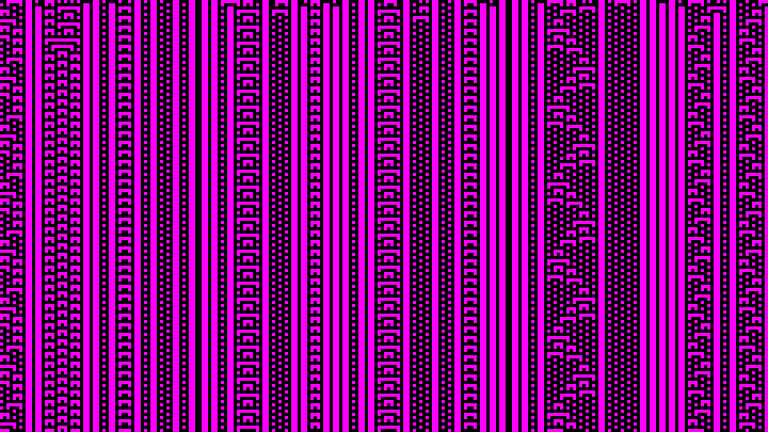
Write a WebGL 1 fragment shader that draws this pattern.

```glsl
precision highp float;
// Elementary cellular automaton (rule 73) growing downward from a random top row.

uniform vec2 u_resolution;

#define ROWS 135            // generations down the canvas
#define QUADS 8             // simulated window, in groups of four cells
#define WALL_SPACING 20.0   // cells per block; each block holds one sure wall
#define WALL_JITTER 9.0     // range of wall offsets inside a block
#define DENSITY 0.5         // share of live cells in the top row
#define CELL_SEED 3.7
#define WALL_SEED 41.3
#define LIVE_COLOR vec3(1.0, 0.0, 1.0)
#define DEAD_COLOR vec3(0.0)

float hash(float n, float seed) {
  return fract(sin(n * 12.9898 + seed * 78.233) * 43758.5453);
}

// First cell of the stable 0110 wall in a block.
float wallStart(float block) {
  return block * WALL_SPACING + floor(hash(block, WALL_SEED) * WALL_JITTER);
}

// Top row: random cells, with one wall per block.
float firstRow(float x) {
  float d = x - wallStart(floor(x / WALL_SPACING));
  if (d > -0.5 && d < 3.5) return step(abs(d - 1.5), 1.0);
  return step(hash(x, CELL_SEED), DENSITY);
}

// Rule 73: live after 000, 011 and 110.
vec4 nextState(vec4 left, vec4 self, vec4 right) {
  return mix((1.0 - left) * (1.0 - right), abs(left - right), self);
}

// Share of the span [lo, hi] lying inside each unit cell.
vec4 coverage(vec4 cell, float lo, float hi) {
  return max(min(cell + 1.0, hi) - max(cell, lo), 0.0) / (hi - lo);
}

void main() {
  // Pixel footprint in cells, with rows counted from the top.
  float pixel = float(ROWS) / u_resolution.y;
  vec2 center = vec2(gl_FragCoord.x, u_resolution.y - gl_FragCoord.y) * pixel;
  vec2 lo = center - 0.5 * min(pixel, 1.0);
  vec2 hi = center + 0.5 * min(pixel, 1.0);

  // Walls block all influence, so begin at the nearest one to the left.
  float column = floor(lo.x);
  float block = floor(column / WALL_SPACING);
  if (column < wallStart(block)) block -= 1.0;
  float start = wallStart(block);

  vec4 cells[QUADS + 1];
  for (int i = 0; i < QUADS; i++) {
    float x = start + 4.0 * float(i);
    cells[i] = vec4(firstRow(x), firstRow(x + 1.0), firstRow(x + 2.0), firstRow(x + 3.0));
  }
  cells[QUADS] = vec4(0.0);

  float live = 0.0;
  for (int row = 0; row < ROWS; row++) {
    if (float(row) >= hi.y) break;

    // Add the part of this row under the pixel.
    float rowShare = coverage(vec4(float(row)), lo.y, hi.y).x;
    if (rowShare > 0.0) {
      for (int i = 0; i < QUADS; i++) {
        vec4 x = start + 4.0 * float(i) + vec4(0.0, 1.0, 2.0, 3.0);
        live += rowShare * dot(cells[i], coverage(x, lo.x, hi.x));
      }
    }

    // Advance one generation.
    float carry = 0.0;
    for (int i = 0; i < QUADS; i++) {
      vec4 self = cells[i];
      vec4 left = vec4(carry, self.xyz);
      vec4 right = vec4(self.yzw, cells[i + 1].x);
      cells[i] = nextState(left, self, right);
      carry = self.w;
    }
  }

  gl_FragColor = vec4(mix(DEAD_COLOR, LIVE_COLOR, clamp(live, 0.0, 1.0)), 1.0);
}
```
